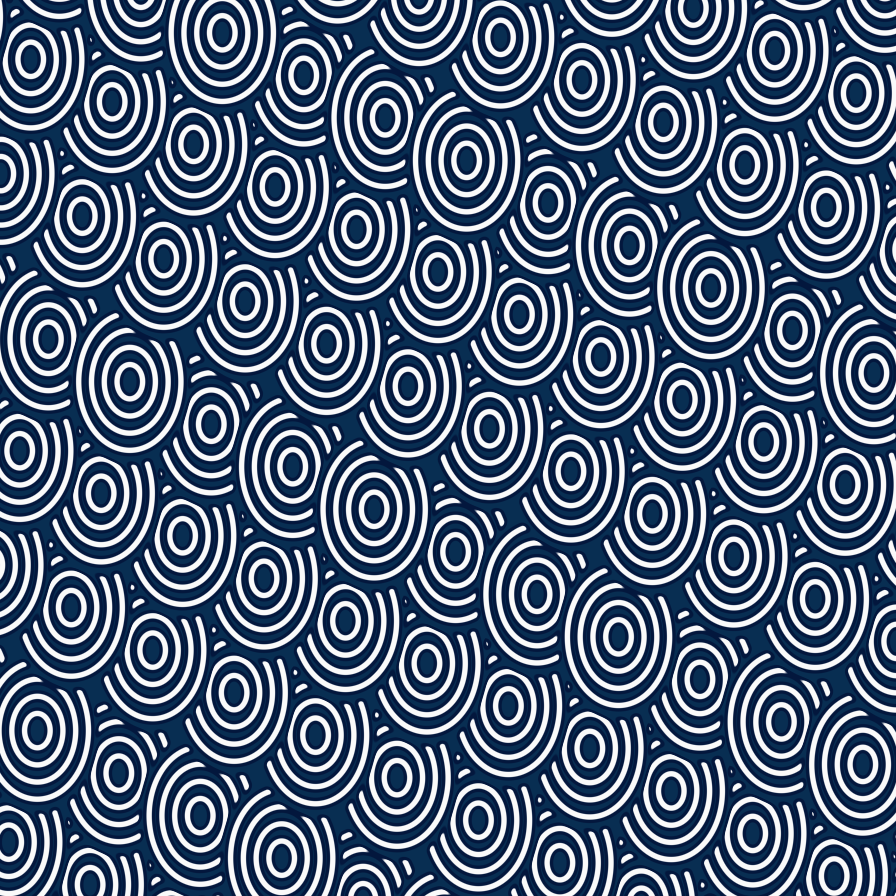
Give the GLSL for this pattern, as a Shadertoy shader.

```glsl
// Overlapping scales of concentric oval rings in white on navy, laid on a slanted lattice.
#define STEP_ALONG vec2(0.0909, -0.04746)   // lattice step within a chain
#define STEP_DOWN vec2(-0.0344, -0.1298)    // lattice step to the next chain
#define ORIGIN vec2(0.5208, 0.8210)         // centre of one uncovered oval
#define CHAIN_NUDGE vec2(0.0024, 0.0053)    // drift of the chains between the mixed ones
#define RING_PITCH vec2(0.01426, 0.01914)   // ring spacing in x and y
#define RING_COUNT 4.0
#define COVER_RINGS 5.0                     // how far an oval hides those below, in rings
#define HALF_LINE 0.0030
#define HALO 0.0038
#define NAVY vec3(0.03, 0.18, 0.32)
#define DEEP_NAVY vec3(0.01, 0.09, 0.24)
#define LINE_WHITE vec3(0.98)

int wrap3(int n) {
    return ((n % 3) + 3) % 3;
}

// x: signed distance to the nearest ring line, y: depth inside the covering oval
vec2 ovalField(vec2 p) {
    float rings = length(p / RING_PITCH);
    vec2 slope = p / (RING_PITCH * RING_PITCH * max(rings, 1e-4));
    float scale = 1.0 / max(length(slope), 1.0 / RING_PITCH.y);
    float nearest = clamp(round(rings), 1.0, RING_COUNT);
    return vec2(rings - nearest, COVER_RINGS - rings) * scale;
}

// Visits the four nearby ovals from top to bottom, trimming each by those above it
float scaleDistance(vec2 p) {
    mat2 lattice = mat2(STEP_ALONG, STEP_DOWN);
    ivec2 cell = ivec2(floor(inverse(lattice) * p));
    float covered = -1.0;
    float dist = 1.0;
    for (int row = 0; row < 2; row++) {
        int chain = cell.y + row;
        int kind = wrap3(chain);
        // Every third chain stacks in the order 0, 2, 1; the others from left to right
        bool rightFirst = kind == 0 && wrap3(cell.x) != 0;
        for (int n = 0; n < 2; n++) {
            int column = cell.x + (rightFirst ? 1 - n : n);
            vec2 centre = lattice * vec2(column, chain) + CHAIN_NUDGE * sqrt(float(kind));
            vec2 field = ovalField(p - centre);
            // Rounded caps where a ring runs under a higher oval
            dist = min(dist, length(vec2(field.x, max(covered, 0.0))) - HALF_LINE);
            covered = max(covered, field.y);
        }
    }
    return dist;
}

void mainImage(out vec4 fragColor, in vec2 fragCoord) {
    float pixel = 1.0 / iResolution.y;
    float dist = scaleDistance(fragCoord * pixel - ORIGIN);

    // Dark rim around the lines, then the lines themselves
    float rim = 1.0 - smoothstep(HALO - 0.0008, HALO + 0.0008, dist);
    float line = 1.0 - smoothstep(-0.75 * pixel, 0.75 * pixel, dist);
    vec3 color = mix(NAVY, DEEP_NAVY, rim);
    fragColor = vec4(mix(color, LINE_WHITE, line), 1.0);
}
```
